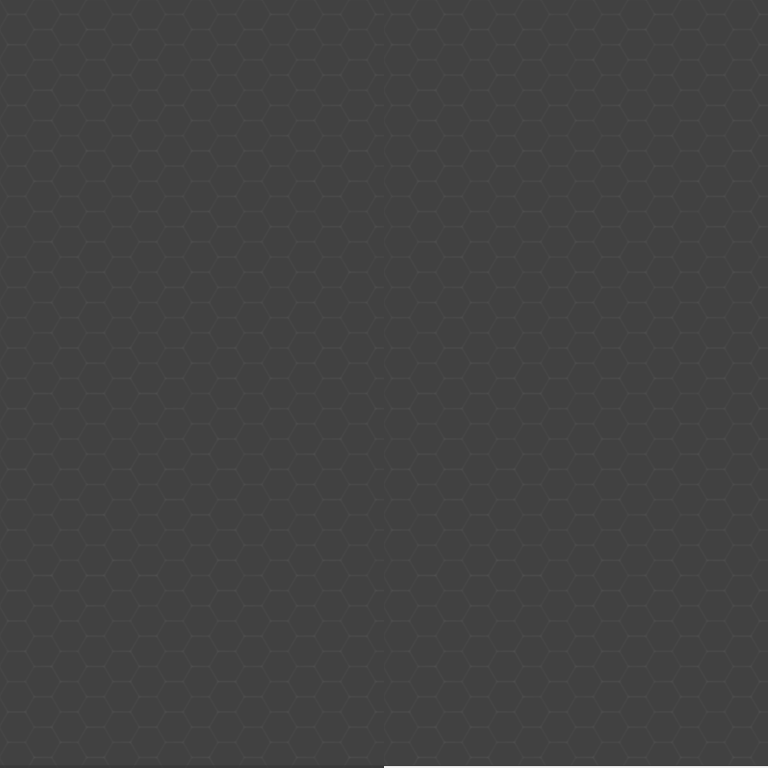
This pattern is drawn by a WebGL 2 fragment shader. Its source:

```glsl
#version 300 es
precision highp float;
// Faint honeycomb of thin grey outlines on charcoal, in two side-by-side panels.

uniform vec2 u_resolution;
out vec4 fragColor;

const float PANELS = 2.0;                     // panels across the canvas
const float CELL_HEIGHT = 0.03949;            // flat side to flat side
const vec2 PITCH = vec2(1.7320508, 1.0) * CELL_HEIGHT;
const vec2 FIRST_CENTRE = vec2(0.0217, 0.9615);
const float LINE_HALF_WIDTH = 0.0010;
const float LINE_SOFTNESS = 0.0011;
const float CORNER_RADIUS = 0.0030;
const vec3 CHARCOAL = vec3(0.256);
const float SLANT_GLOW = 0.017;
const float FLAT_GLOW = 0.026;
const float CORNER_GLOW = 0.018;
const float WEAR = 0.45;                      // unevenness of the outlines
const float WEAR_SCALE = 38.0;
const float RIM_HEIGHT = 0.0024;              // strip along the bottom
const float RIM_SHADE_HEIGHT = 0.0042;
const vec3 RIM_LIGHT = vec3(0.95);
const vec3 RIM_DARK = vec3(0.21);

vec2 hashGradient(vec2 cell) {
    float n = fract(sin(dot(cell, vec2(127.1, 311.7))) * 43758.5);
    return vec2(cos(6.28318 * n), sin(6.28318 * n));
}

float gradientNoise(vec2 p) {
    vec2 i = floor(p), f = fract(p);
    vec2 u = f * f * f * (f * (f * 6.0 - 15.0) + 10.0);
    float a = dot(hashGradient(i), f);
    float b = dot(hashGradient(i + vec2(1, 0)), f - vec2(1, 0));
    float c = dot(hashGradient(i + vec2(0, 1)), f - vec2(0, 1));
    float d = dot(hashGradient(i + vec2(1, 1)), f - vec2(1, 1));
    return mix(mix(a, b, u.x), mix(c, d, u.x), u.y);
}

// Offset from the nearest centre of two interleaved rectangular grids.
vec2 hexOffset(vec2 p) {
    vec2 a = mod(p + 0.5 * PITCH, PITCH) - 0.5 * PITCH;
    vec2 b = mod(p, PITCH) - 0.5 * PITCH;
    return dot(a, a) < dot(b, b) ? a : b;
}

// Added brightness of the cell outline and its corners.
float honeycomb(vec2 p, float pixel) {
    vec2 q = abs(hexOffset(p));
    float flatReach = q.y;
    float slantReach = dot(q, vec2(0.8660254, 0.5));
    float edge = 0.5 * CELL_HEIGHT - max(flatReach, slantReach);
    float soft = max(LINE_SOFTNESS, 0.5 * pixel);
    float line = 1.0 - smoothstep(LINE_HALF_WIDTH - soft, LINE_HALF_WIDTH + soft, edge);
    float flatness = smoothstep(-pixel, pixel, flatReach - slantReach);

    float side = CELL_HEIGHT / 1.7320508;
    float corner = min(distance(q, vec2(side, 0.0)),
                       distance(q, vec2(0.5 * side, 0.5 * CELL_HEIGHT)));
    float dotMask = 1.0 - smoothstep(0.0, CORNER_RADIUS, corner);
    return line * mix(SLANT_GLOW, FLAT_GLOW, flatness) + CORNER_GLOW * dotMask;
}

void main() {
    vec2 uv = gl_FragCoord.xy / u_resolution;
    float pixel = 1.0 / min(u_resolution.x, u_resolution.y);

    // Each panel restarts the honeycomb, leaving a seam of cut cells.
    vec2 panel = vec2(mod(uv.x, 1.0 / PANELS), uv.y);
    float wear = 1.0 + WEAR * gradientNoise(panel * WEAR_SCALE);
    vec3 color = CHARCOAL + honeycomb(panel - FIRST_CENTRE, pixel) * wear;

    // Bottom rim: dark throughout, with a light strip on the right half.
    float shade = 1.0 - smoothstep(RIM_SHADE_HEIGHT - pixel, RIM_SHADE_HEIGHT, uv.y);
    float rim = 1.0 - smoothstep(RIM_HEIGHT - 0.5 * pixel, RIM_HEIGHT + 0.5 * pixel, uv.y);
    float rightHalf = smoothstep(0.5 - 0.5 * pixel, 0.5 + 0.5 * pixel, uv.x);
    color = mix(color, RIM_DARK, shade * 0.6);
    color = mix(color, RIM_LIGHT, rim * rightHalf);

    fragColor = vec4(color, 1.0);
}
```
